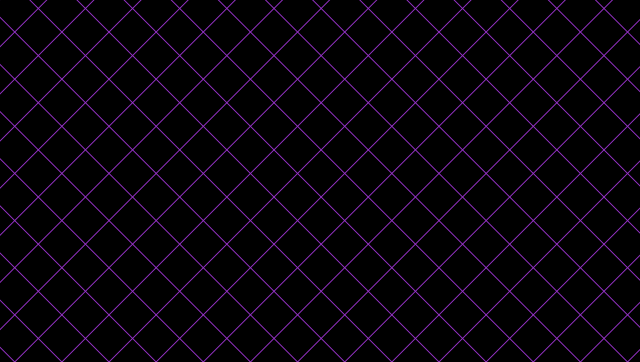
Give the GLSL for this pattern, as a Shadertoy shader.

```glsl
// Thin violet lattice of diamonds on black: two families of parallel lines
// at plus and minus 45 degrees. Each line is antialiased by the exact area
// it covers in a square pixel seen along its diagonal.

const float SPACING = 40.0 / 768.0;       // gap between lines, in canvas widths
const float LINE_WIDTH = 1.12 / 768.0;    // stroke, in canvas widths
const vec2 CROSSING = vec2(0.023, 0.0);   // one point where two lines meet
const vec3 BACKGROUND = vec3(0.0);
const vec3 VIOLET = vec3(0.6, 0.2, 0.8);

// Signed distance to the nearest of evenly spaced lines
float repeatDistance(float position, float spacing) {
    return (fract(position / spacing + 0.5) - 0.5) * spacing;
}

// Share of a pixel's diagonal footprint (a tent) lying below an edge
float edgeCoverage(float offset, float halfDiagonal) {
    float s = clamp(offset / halfDiagonal, -1.0, 1.0);
    return 0.5 + s - 0.5 * s * abs(s);
}

// Share of the pixel covered by a stroke centred at the given distance
float strokeCoverage(float dist, float width, float halfDiagonal) {
    return edgeCoverage(dist + 0.5 * width, halfDiagonal)
         - edgeCoverage(dist - 0.5 * width, halfDiagonal);
}

// Union of both line families
float latticeCoverage(vec2 p, float spacing, float width, float halfDiagonal) {
    vec2 across = vec2(p.x + p.y, p.x - p.y) * inversesqrt(2.0);
    float rising = strokeCoverage(repeatDistance(across.y, spacing), width, halfDiagonal);
    float falling = strokeCoverage(repeatDistance(across.x, spacing), width, halfDiagonal);
    return 1.0 - (1.0 - rising) * (1.0 - falling);
}

void mainImage(out vec4 fragColor, in vec2 fragCoord) {
    vec2 p = fragCoord / iResolution.x - CROSSING;
    float halfDiagonal = inversesqrt(2.0) / iResolution.x;
    float lattice = latticeCoverage(p, SPACING, LINE_WIDTH, halfDiagonal);
    fragColor = vec4(mix(BACKGROUND, VIOLET, lattice), 1.0);
}
```
